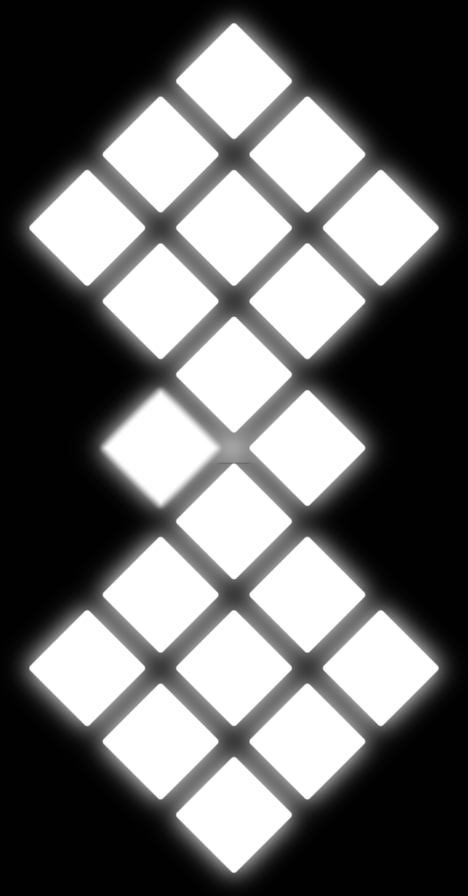
A Shadertoy shader for this background:

```glsl
// Two stacked lattices of white diamonds pinched at a bright central crossing.
// Each tile is a rotated rounded box with a Gaussian halo; halos are blended
// by screening, so the lanes turn grey while their crossings stay dark.

const float PITCH = 0.0819;       // lattice step, in canvas heights
const float HALF_SIDE = 0.0468;   // tile half side
const float CORNER = 0.004;       // tile corner radius
const float HALO_SIGMA = 0.0135;  // halo blur
const float HALO_SPREAD = 0.002;  // halo growth beyond the tile
const vec3 BACKDROP = vec3(0.004);
const vec3 TILE_COLOR = vec3(1.0);

// Turn by 45 degrees, so that diamonds become upright squares.
vec2 rotateDiagonal(vec2 p) {
    return vec2(p.x + p.y, p.x - p.y) * 0.70710678;
}

float roundedSquare(vec2 p, float halfSide, float radius) {
    vec2 q = abs(p) - halfSide + radius;
    return length(max(q, 0.0)) + min(max(q.x, q.y), 0.0) - radius;
}

// Smooth approximation of the Gaussian cumulative distribution.
vec2 gaussianStep(vec2 z) {
    z = clamp(z, -5.0, 5.0);
    return 1.0 / (1.0 + exp(-z * (1.5957 + 0.0713 * z * z)));
}

// A square convolved with a Gaussian.
float blurredSquare(vec2 p, float halfSide, float sigma) {
    vec2 span = gaussianStep((p + halfSide) / sigma)
              - gaussianStep((p - halfSide) / sigma);
    return span.x * span.y;
}

float gaussianSpot(vec2 p, vec2 radius) {
    vec2 q = p / radius;
    return exp(-0.5 * dot(q, q));
}

// Occupied cells: two mirrored 3 x 3 diamonds and a pair on the waist.
bool hasTile(int column, int row) {
    bool oddCell = ((abs(column) + abs(row)) & 1) == 1;
    bool inLobe = abs(column) + abs(abs(row) - 3) <= 2;
    bool onWaist = row == 0 && abs(column) == 1;
    return oddCell && (inLobe || onWaist);
}

void mainImage(out vec4 fragColor, in vec2 fragCoord) {
    vec2 p = (fragCoord - 0.5 * iResolution.xy) / iResolution.y;
    float pixel = 1.0 / iResolution.y;
    float darkness = 1.0;
    float coverage = 0.0;

    // Tiles and halos
    for (int row = -5; row <= 5; row++) {
        for (int column = -2; column <= 2; column++) {
            if (!hasTile(column, row)) continue;
            vec2 q = rotateDiagonal(p - PITCH * vec2(column, row));
            float halo = blurredSquare(q, HALF_SIDE + HALO_SPREAD, HALO_SIGMA);
            darkness *= 1.0 - halo;

            // The left waist tile has a softer rim.
            bool softTile = row == 0 && column == -1;
            float rim = max(softTile ? 0.006 : 0.0012, 0.7 * pixel);
            float d = roundedSquare(q, HALF_SIDE, CORNER);
            coverage = max(coverage, 1.0 - smoothstep(-rim, rim, d));
        }
    }
    float glow = 1.0 - darkness;

    // Bright waist crossing, dimmed below a thin horizontal seam
    float seamY = -0.0169;
    float aboveSeam = smoothstep(seamY - pixel, seamY + pixel, p.y);
    float spot = gaussianSpot(p - vec2(-0.002, 0.0), vec2(0.021, 0.019));
    glow = mix(glow, 0.66, spot * mix(0.65, 0.95, aboveSeam));
    float seam = 1.0 - smoothstep(0.0, 1.2 * pixel, abs(p.y - seamY));
    glow -= 0.1 * seam * (1.0 - smoothstep(0.013, 0.021, abs(p.x)));

    vec3 color = mix(BACKDROP, TILE_COLOR, glow);
    fragColor = vec4(mix(color, TILE_COLOR, coverage), 1.0);
}
```
